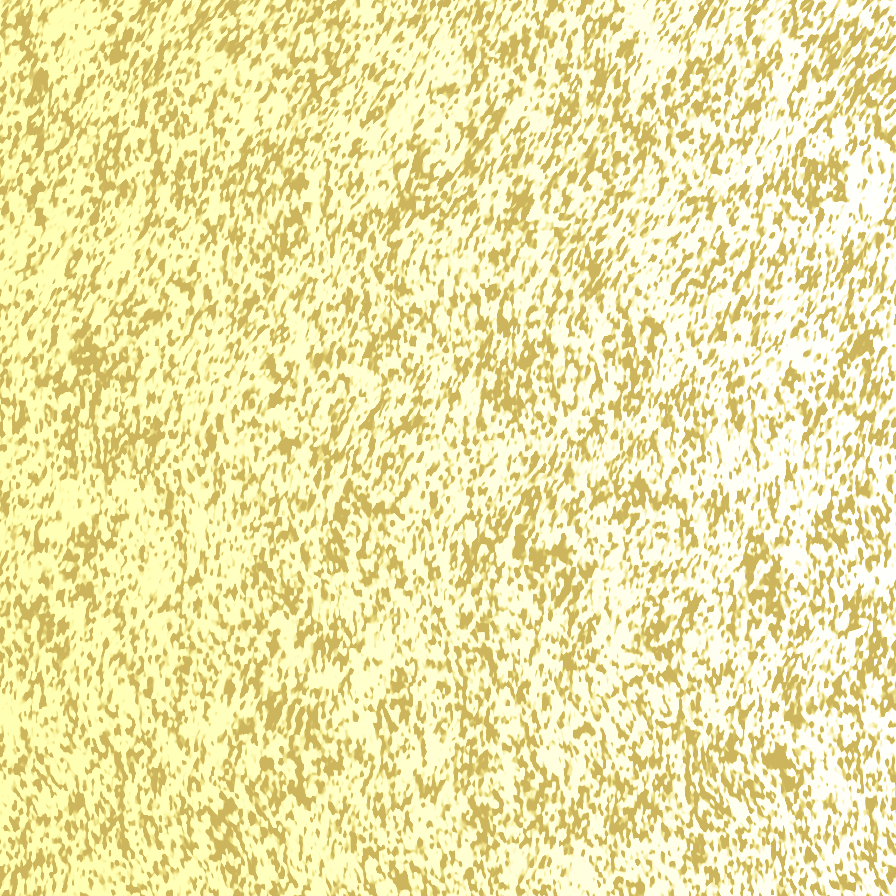
Give the GLSL for this texture, as a Shadertoy shader.

```glsl
// Crumpled gold foil: fine upright flecks gathered in blotches under a side light.

const vec3 SHADOW_GOLD = vec3(0.80, 0.71, 0.36);
const vec3 EDGE_YELLOW = vec3(0.96, 0.91, 0.53);
const vec3 PALE_YELLOW = vec3(1.00, 1.00, 0.70);
const vec3 GLARE_WHITE = vec3(1.00, 1.00, 0.99);

// Three random values per cell
vec3 hash3(vec2 cell, float seed) {
    vec3 h = fract(vec3(cell.xyx + seed) * vec3(0.1031, 0.1030, 0.0973));
    h += dot(h, h.yxz + 33.33);
    return fract((h.xxy + h.yzz) * h.zyx);
}

// Cellular noise: random cell heights blended by distance to jittered centres
float cellHeight(vec2 p, float sharpness, float seed) {
    vec2 cell = floor(p);
    vec2 local = fract(p);
    float heightSum = 0.0;
    float weightSum = 0.0;
    for (int y = -1; y <= 1; y++) {
        for (int x = -1; x <= 1; x++) {
            vec2 offset = vec2(x, y);
            vec3 rnd = hash3(cell + offset, seed);
            vec2 toCentre = offset + rnd.xy - local;
            float weight = exp(-sharpness * dot(toCentre, toCentre));
            heightSum += weight * rnd.z;
            weightSum += weight;
        }
    }
    return heightSum / weightSum;
}

// Leans the grain right near the top and left near the bottom, with a slow sway
vec2 leanGrain(vec2 p, float sway) {
    float lean = p.y * (0.24 * p.y - 0.1);
    float wave = sin(p.y * 17.0 + p.x * 9.0) + 0.6 * sin(p.y * 31.0 - p.x * 23.0);
    return vec2(p.x - lean - sway * wave, p.y);
}

// Relief from blotches, clumps and flecks
float foilRelief(vec2 p) {
    float blotches = cellHeight(p * vec2(48.0, 28.0), 3.5, 11.0);
    float clumps = cellHeight(p * vec2(140.0, 78.0), 4.0, 37.0);
    float flecks = cellHeight(p * vec2(290.0, 155.0), 4.5, 71.0);
    return 0.23 * blotches + 0.23 * clumps + 0.64 * flecks;
}

// Sheen that grows towards the middle of the right side
vec3 sheenColour(vec2 p) {
    float glow = p.x - 0.25 * abs(p.y - 0.55);
    return mix(PALE_YELLOW, GLARE_WHITE, smoothstep(-0.1, 1.0, glow));
}

// Shadow to yellow rim to lit foil
vec3 foilColour(float relief, vec3 lit) {
    vec3 colour = mix(SHADOW_GOLD, EDGE_YELLOW, smoothstep(0.40, 0.52, relief));
    return mix(colour, lit, smoothstep(0.45, 0.59, relief));
}

void mainImage(out vec4 fragColor, in vec2 fragCoord) {
    vec2 p = fragCoord / iResolution.y;
    float relief = foilRelief(leanGrain(p, 0.005));
    vec3 lit = sheenColour(fragCoord / iResolution.xy);
    fragColor = vec4(foilColour(relief, lit), 1.0);
}
```
